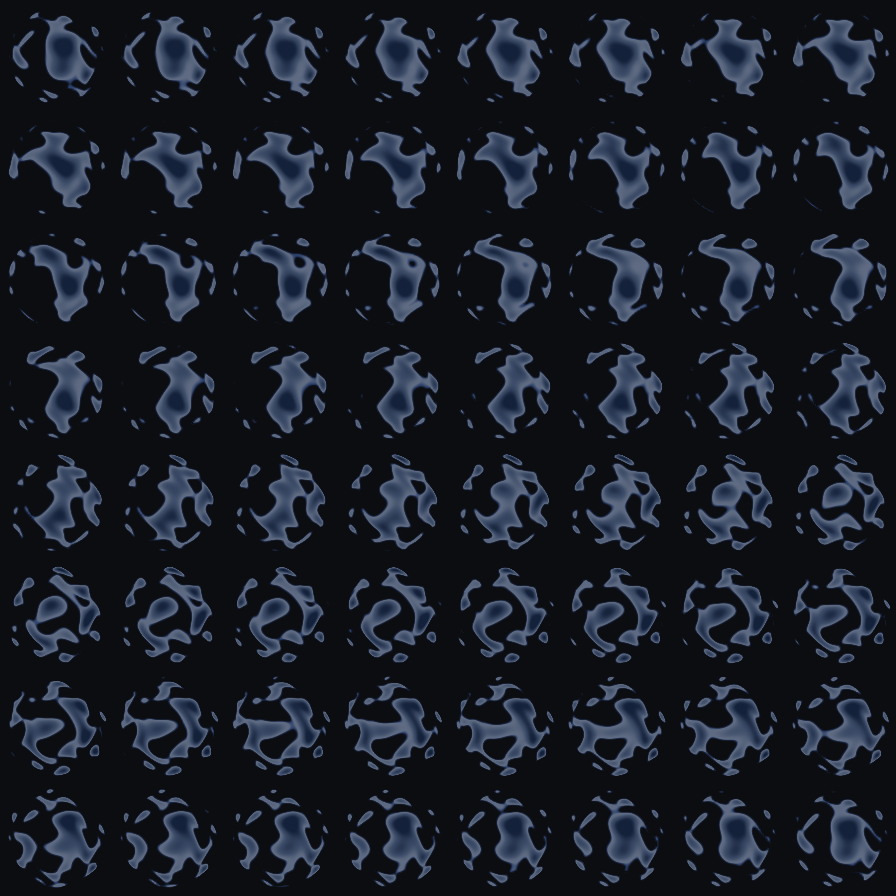
Give the GLSL for this pattern, as a Shadertoy shader.

```glsl
// An 8 by 8 sheet of looping animation frames: a slate-blue fluid blob that
// tears, bridges and sheds droplets. Layered sines, a drifting hollow and its
// crescent form one scalar field, thresholded and then shaded by its depth.

const float TAU = 6.2831853;
const float GRID = 8.0;
const int LAYERS = 5;

const vec3 BACKGROUND = vec3(0.045, 0.050, 0.068);
const vec3 FRINGE = vec3(0.15, 0.23, 0.40);
const vec3 RIM = vec3(0.37, 0.42, 0.51);
const vec3 MIDDLE = vec3(0.23, 0.29, 0.40);
const vec3 DEEP = vec3(0.08, 0.13, 0.23);

float bell(float x, float width) {
    float s = x / width;
    return exp(-s * s);
}

// Cyclic pulse from 0 to 1, peaking at the given fraction of the loop
float pulse(float phase, float peak) {
    return 0.5 + 0.5 * cos(phase - TAU * peak);
}

// Whole-number phase speeds let the last frame flow into the first
float layeredSines(vec2 p, float phase) {
    p += 0.045 * sin(p.yx * 12.0 + vec2(phase, 1.7 - phase));
    float sum = 0.0;
    for (int i = 0; i < LAYERS; i++) {
        float layer = float(i);
        float angle = layer * 2.4 + 0.5;
        float speed = float(1 + i % 2) * (i % 3 == 0 ? 1.0 : -1.0);
        float wave = dot(p, vec2(cos(angle), sin(angle))) * (9.0 + 3.2 * layer);
        sum += 0.55 / (1.0 + 0.15 * layer) * sin(wave + speed * phase + layer * layer * 1.9);
    }
    return sum;
}

// Hollow left of centre, rising during the loop, with an arc to its upper right
float hollowAndArc(vec2 p, float phase) {
    vec2 offset = p - vec2(-0.17, -0.06 - 0.17 * cos(phase));
    float distanceOut = length(offset);
    float facing = 0.5 + 0.5 * dot(offset / max(distanceOut, 0.001), vec2(0.6, 0.8));
    float arc = 0.8 * facing * bell(distanceOut - 0.28, 0.08);
    float hollow = 1.7 * bell(distanceOut, 0.16);
    return (arc - hollow) * pulse(phase, 0.28);
}

float blobField(vec2 p, float phase) {
    float r = length(p) / 0.46;
    // Compress space near the rim so that it breaks into small droplets
    vec2 lens = p * (1.0 + 1.1 * r * r);
    float detail = 0.85 - 0.35 * pulse(phase, 0.2) + 0.15 * pulse(phase, 0.75);
    float body = 0.85 * bell(length(p - vec2(0.12, 0.0)), 0.21);
    float falloff = 0.5 * r * r + 12.0 * max(r - 0.9, 0.0);
    return detail * layeredSines(lens, phase) + body
         + hollowAndArc(p, phase) - falloff - 0.08;
}

// Pale at the boundary, darkening toward the thickest part
vec3 fluidColour(float depth) {
    vec3 colour = mix(FRINGE, RIM, smoothstep(0.0, 0.14, depth));
    colour = mix(colour, MIDDLE, smoothstep(0.15, 0.75, depth));
    return mix(colour, DEEP, smoothstep(0.6, 1.5, depth));
}

void mainImage(out vec4 fragColor, in vec2 fragCoord) {
    vec2 sheet = fragCoord / iResolution.xy * GRID;
    vec2 cell = floor(sheet);
    vec2 p = fract(sheet) - 0.5;

    // Frames run left to right, then down from the top row
    float frame = cell.x + GRID * (GRID - 1.0 - cell.y);
    float phase = TAU * frame / (GRID * GRID);

    float field = blobField(p, phase);
    float soft = clamp(fwidth(field), 0.02, 0.3);
    float coverage = smoothstep(-soft, soft, field);
    vec3 colour = mix(BACKGROUND, fluidColour(field), coverage);
    fragColor = vec4(colour, 1.0);
}
```
